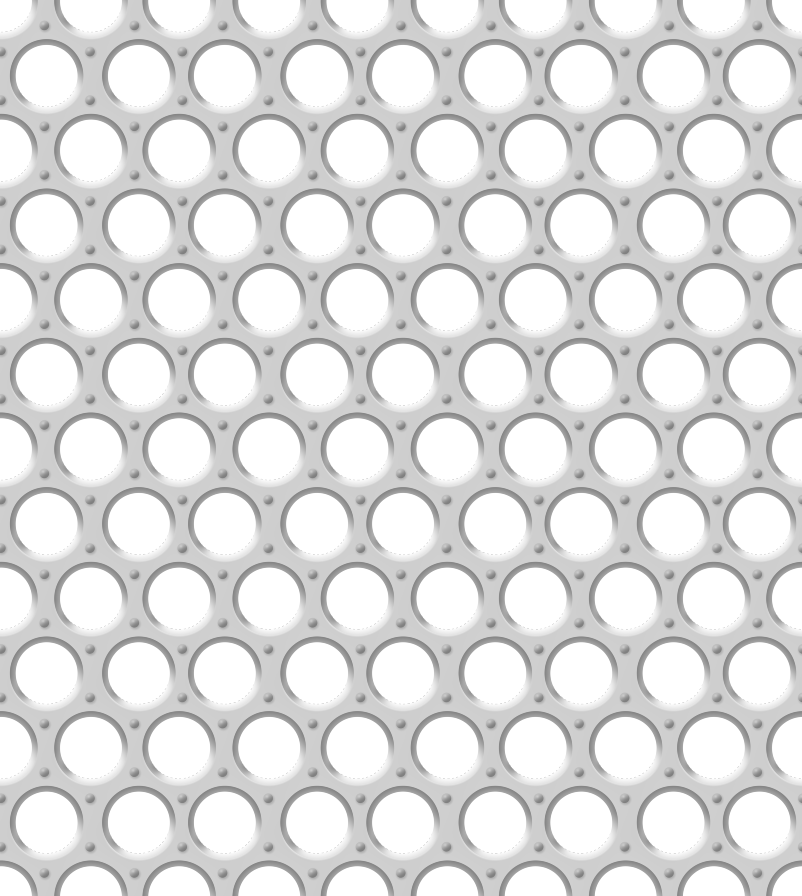
Reproduce this pattern procedurally as a Shadertoy shader.

```glsl
const vec2 REPEATS = vec2(9.0, 12.0);   // holes across, rows down
const float PITCH = 1.1927;             // hole spacing, in row heights
const float ROW_OFFSET = -0.016;
const vec2 ROW_START = vec2(0.019, 0.645);   // first hole of even and odd rows
const vec2 ROW_JITTER = vec2(0.006, 0.021);  // alternating sideways shift

const float RIM_RADIUS = 0.492;
const float HOLE_RADIUS = 0.414;
const vec2 STUD_OFFSET = vec2(0.580, 0.325);
const float STUD_RADIUS = 0.064;

const float PLATE = 0.81;
const float RIM_DARK = 0.51;
const float WALL_DARK = 0.65;
const float RIM_LIGHT = 0.89;
const float WALL_LIGHT = 0.99;
const float STREAK_DEPTH = 0.36;
const vec2 STREAK_DIR = vec2(-0.75, -0.66);
const vec2 LIGHT_DIR = vec2(-0.55, 0.83);
const float DASHES = 44.0;
const float TAU = 6.2831853;

// Coverage of a shape with signed distance d
float cover(float d, float px) {
    return 1.0 - smoothstep(-0.6 * px, 0.6 * px, d);
}

vec2 holeCenter(vec2 cell) {
    float odd = mod(cell.y, 2.0);
    float side = 2.0 * mod(mod(cell.x, REPEATS.x), 2.0) - 1.0;
    float start = mix(ROW_START.x, ROW_START.y, odd);
    float jitter = mix(ROW_JITTER.x, ROW_JITTER.y, odd);
    return vec2(cell.x * PITCH + start + side * jitter, cell.y + ROW_OFFSET);
}

// Sloped wall: dark above, bright below, one dark reflection at lower left
float wallTone(vec2 n, float t) {
    float lit = 1.0 - smoothstep(-0.75, 0.2, n.y - 0.2 * n.x);
    float tone = mix(mix(WALL_DARK, RIM_DARK, t), mix(WALL_LIGHT, RIM_LIGHT, t), lit);
    float streak = exp(-25.0 * (1.0 - dot(n, normalize(STREAK_DIR))));
    return tone - STREAK_DEPTH * streak * (1.0 - 0.65 * t);
}

float drawHole(float tone, vec2 d, float px) {
    float r = length(d);
    vec2 n = d / max(r, 1e-4);

    // Bright lip on the plate below the hole
    float lip = smoothstep(0.1, 0.8, -n.y) * (1.0 - smoothstep(0.0, 0.03, r - RIM_RADIUS));
    tone = mix(tone, 0.92, 0.8 * lip);

    float t = clamp((r - HOLE_RADIUS) / (RIM_RADIUS - HOLE_RADIUS), 0.0, 1.0);
    tone = mix(tone, wallTone(n, t), cover(r - RIM_RADIUS, px));
    tone = mix(tone, 1.0, cover(r - HOLE_RADIUS, px));

    // Faint broken line where the lower wall ends
    float dash = smoothstep(-0.2, 0.3, sin(atan(n.y, n.x) * DASHES));
    float line = cover(abs(r - HOLE_RADIUS) - 0.004, px);
    return mix(tone, 0.72, 0.6 * line * dash * smoothstep(0.25, 0.6, -n.y));
}

float drawStud(float tone, vec2 d, float px) {
    float shadow = 1.0 - smoothstep(0.6, 1.5, length(d + 0.02 * LIGHT_DIR) / STUD_RADIUS);
    tone -= 0.14 * shadow;
    float facing = dot(d, LIGHT_DIR) / STUD_RADIUS;
    float dome = mix(0.50, 0.74, smoothstep(-0.8, 0.8, facing));
    dome += 0.08 * exp(-10.0 * dot(d / STUD_RADIUS - 0.4 * LIGHT_DIR, d / STUD_RADIUS - 0.4 * LIGHT_DIR));
    return mix(tone, dome, cover(length(d) - STUD_RADIUS, px));
}

void mainImage(out vec4 fragColor, in vec2 fragCoord) {
    vec2 uv = fragCoord / iResolution.xy;
    vec2 p = uv * REPEATS * vec2(PITCH, 1.0);
    float px = REPEATS.y / iResolution.y;
    vec2 home = floor(uv * REPEATS);

    // Plate with a slight sheen that wraps
    vec2 wave = TAU * uv * REPEATS;
    float tone = PLATE + 0.006 * sin(wave.x + 0.5 * wave.y) + 0.005 * sin(wave.y);

    for (int y = -1; y <= 1; y++) {
        for (int x = -2; x <= 1; x++) {
            vec2 d = p - holeCenter(home + vec2(x, y));
            tone = drawHole(tone, d, px);
            vec2 s = vec2(d.x - STUD_OFFSET.x, abs(d.y) - STUD_OFFSET.y);
            s.y *= d.y < 0.0 ? -1.0 : 1.0;
            tone = drawStud(tone, s, px);
        }
    }
    fragColor = vec4(vec3(clamp(tone, 0.0, 1.0)), 1.0);
}
```
